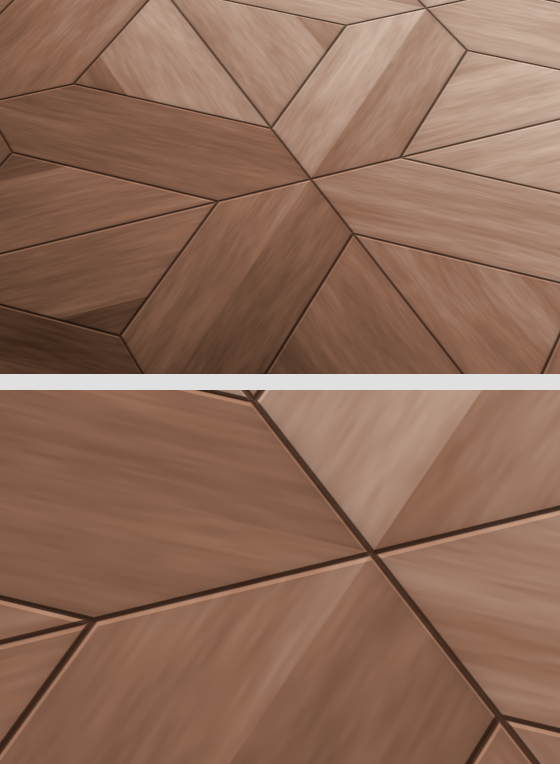
Top: the whole. Bottom: its middle third, enlarged.
Reproduce this pattern procedurally as a Shadertoy shader.

```glsl
float hash(vec2 p) {
    vec3 h = fract(p.xyx * 0.1031);
    h += dot(h, h.yzx + 33.33);
    return fract((h.x + h.y) * h.z);
}

float noise(vec2 p) {
    vec2 i = floor(p), f = fract(p);
    f = f * f * (3.0 - 2.0 * f);
    return mix(mix(hash(i), hash(i + vec2(1, 0)), f.x),
               mix(hash(i + vec2(0, 1)), hash(i + vec2(1, 1)), f.x), f.y);
}

// Position in a tile, mirrored so its diagonal is always x = y
vec2 tilePosition(vec2 p) {
    vec2 cell = floor(p), s = p - cell - 0.5;
    if (mod(cell.x + cell.y, 2.0) > 0.5) s.x = -s.x;
    return s;
}

// Distance to the nearest joint between boards
float jointDistance(vec2 p) {
    vec2 s = tilePosition(p), m = abs(s);
    float side = max(m.x, m.y) - 0.308;
    float diagonal = side < 0.0 ? abs(s.x - s.y) : abs(m.x - m.y);
    return min(abs(side), diagonal * 0.7071);
}

// Wood lightness: fine pores, broad streaks and soft figure
float woodGrain(vec2 g, float seed) {
    g += seed * vec2(17.0, 31.0);
    g.y += 0.025 * noise(g * vec2(3.0, 5.0));
    float streaks = noise(g * vec2(1.8, 24.0)) - 0.5;
    float fibres = noise(g * vec2(9.0, 75.0)) - 0.5;
    float pores = noise(g * vec2(24.0, 170.0)) - 0.5;
    float figure = noise(g * vec2(6.0, 9.0)) - 0.5;
    return 0.10 * streaks + 0.07 * fibres + 0.06 * pores + 0.06 * figure;
}

void mainImage(out vec4 fragColor, in vec2 fragCoord) {
    vec2 q = (fragCoord - 0.5 * iResolution.xy) / iResolution.y;

    // Perspective view of the floor, one pattern node per unit
    mat3 view = mat3(0.915, -0.214, -0.05,
                     0.361, 0.521, 0.134,
                     0.082, 0.0215, 1.0);
    vec3 hit = inverse(view) * vec3(q, 1.0);
    vec2 p = hit.xy / hit.z;
    float aa = 0.6 * length(fwidth(p));

    vec2 s = tilePosition(p), m = abs(s);
    vec2 board, grainPos;
    float secondStrip, stripShade;
    if (max(m.x, m.y) < 0.308) {
        // Triangular boards with a darker corner strip
        float across = s.x - s.y;
        board = floor(p) * 2.0 + vec2(step(0.0, across), 40.0);
        grainPos = vec2(s.x + s.y, across) * 0.7071;
        secondStrip = smoothstep(-aa, aa, abs(across) - 0.445);
        stripShade = -0.10;
    } else {
        // Long hexagonal boards joined from two strips
        bool upright = m.x > m.y;
        vec2 r = upright ? p.yx : p;
        float row = floor(r.y + 0.5);
        board = vec2(floor(r.x), row) + (upright ? 70.0 : 100.0);
        grainPos = vec2(r.x, r.y - row);
        secondStrip = smoothstep(-aa, aa, grainPos.y);
        stripShade = -0.07;
    }

    // Each strip has its own tone and grain
    float seed = hash(board), seed2 = hash(board + 13.7);
    float first = 0.16 * (seed - 0.5) + woodGrain(grainPos, seed);
    float second = 0.12 * (seed2 - 0.5) + stripShade + woodGrain(grainPos, seed2 + 2.0);
    float tone = 0.53 + mix(first, second, secondStrip);

    // Window sheen from the far right
    tone += 0.27 * q.x + 0.43 * q.y;
    tone = clamp(tone, 0.0, 1.0);
    vec3 color = mix(vec3(0.21, 0.13, 0.085), vec3(0.56, 0.40, 0.315), min(tone * 2.0, 1.0));
    color = mix(color, vec3(0.86, 0.78, 0.72), max(tone * 2.0 - 1.0, 0.0));

    // Bevelled joints: lit rim beside a dark groove
    float rim = 1.0 - smoothstep(0.003 - aa, 0.003 + aa, jointDistance(p + vec2(-0.004, 0.007)));
    float groove = 1.0 - smoothstep(0.0035 - aa, 0.0035 + aa, jointDistance(p));
    float softShade = exp(-jointDistance(p) * 110.0);
    color *= 1.0 - 0.15 * softShade;
    color += rim * vec3(0.15, 0.12, 0.10);
    color = mix(color, color * vec3(0.40, 0.34, 0.30), groove * 0.9);

    fragColor = vec4(clamp(color, 0.0, 1.0), 1.0);
}
```
